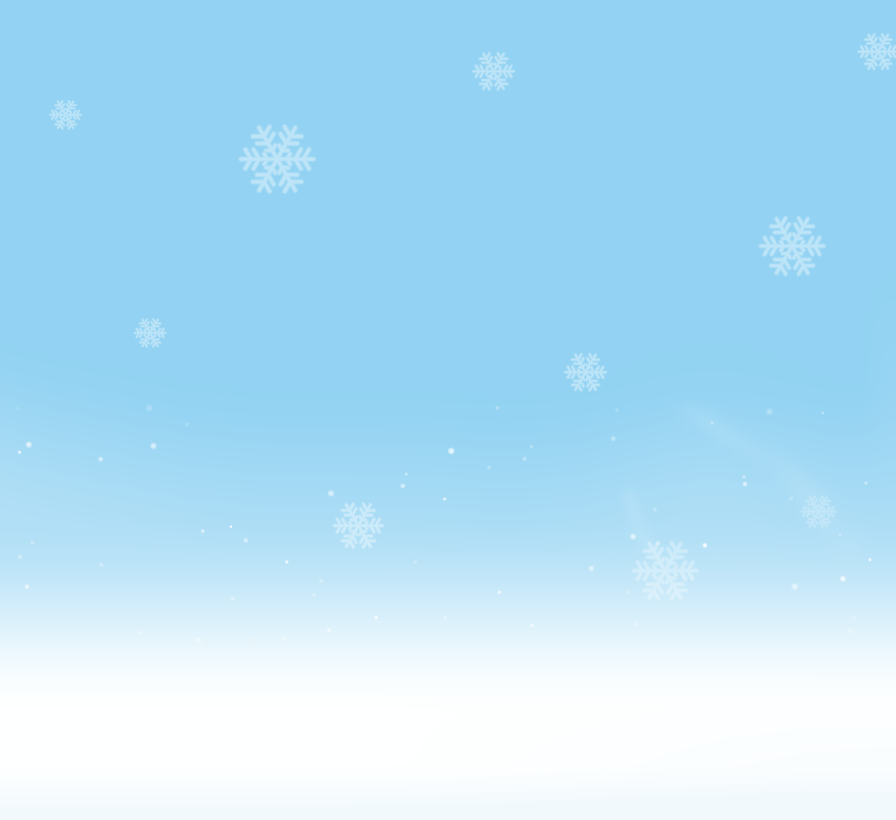
A WebGL 1 fragment shader for this background:

```glsl
precision highp float;
uniform vec2 u_resolution;

const vec3 SKY = vec3(0.575, 0.825, 0.95);
const vec3 SNOW = vec3(0.995, 1.0, 1.0);
const vec3 SNOW_SHADE = vec3(0.945, 0.975, 0.99);

float hash(vec2 cell) {
  return fract(sin(dot(cell, vec2(41.3, 289.1))) * 4375.85);
}

float fadeUp(float low, float high, float y) {
  return 1.0 - smoothstep(low, high, y);
}

float segment(vec2 p, vec2 a, vec2 b) {
  vec2 along = b - a;
  float t = clamp(dot(p - a, along) / dot(along, along), 0.0, 1.0);
  return length(p - a - along * t);
}

float softGlow(float dist, float width) {
  return exp(-dist * dist / (width * width));
}

// Six-armed crystal, folded into one half arm
float snowflake(vec2 p, vec2 center, float radius, float pixel) {
  vec2 q = abs(p - center) / radius;
  vec2 mirror = vec2(-0.5, 0.866);
  q -= 2.0 * max(dot(q, mirror), 0.0) * mirror;
  q.y = abs(q.y);
  float d = segment(q, vec2(0.0), vec2(0.98, 0.0));
  for (int i = 0; i < 3; i++) {
    float root = 0.27 + 0.22 * float(i);
    float size = i == 0 ? 0.16 : 0.3;
    d = min(d, segment(q, vec2(root, 0.0), vec2(root + 0.5 * size, 0.866 * size)));
  }
  float edge = 0.035 + 0.8 * pixel / radius;
  return fadeUp(0.045 - 0.5 * edge, 0.045 + edge, d);
}

// One jittered speck in some of the grid cells
float specks(vec2 p, float scale, float chance, float size, float pixel) {
  vec2 cell = floor(p * scale);
  vec2 jitter = vec2(hash(cell + 3.7), hash(cell + 8.2));
  float dist = length(fract(p * scale) - 0.15 - 0.7 * jitter) / scale;
  float radius = size * mix(0.5, 1.0, hash(cell + 5.1));
  float strength = mix(0.25, 0.9, hash(cell + 1.9));
  return step(hash(cell), chance) * strength * fadeUp(0.3 * radius, radius + pixel, dist);
}

// Broad haze under a wavering upper limit
float haze(vec2 p) {
  float lift = 0.05 * exp(-9.0 * p.x) + 0.008 * sin(7.0 * p.x + 1.0) + 0.004 * sin(17.0 * p.x);
  return 0.28 * fadeUp(0.3, 0.54, p.y - lift) + 0.72 * fadeUp(0.13, 0.37, p.y);
}

// Drifting streaks and a pale patch on the right
float wisps(vec2 p) {
  vec2 q = p + 0.006 * vec2(sin(41.0 * p.y), sin(33.0 * p.x + 19.0 * p.y));
  float ridge = min(segment(q, vec2(0.85, 0.495), vec2(0.945, 0.44)),
                    segment(q, vec2(0.945, 0.44), vec2(1.04, 0.34)));
  float spur = segment(q, vec2(0.765, 0.4), vec2(0.805, 0.325));
  float patchGlow = softGlow(length((p - vec2(0.87, 0.43)) * vec2(0.8, 1.0)), 0.09);
  float ripple = 0.75 + 0.25 * sin(38.0 * p.x - 27.0 * p.y);
  float edgeGlow = smoothstep(1.045, 1.09, p.x) * softGlow(p.y - 0.52, 0.09);
  return 0.09 * ripple * softGlow(ridge, 0.016) + 0.08 * softGlow(spur, 0.01)
       + 0.045 * patchGlow + 0.04 * edgeGlow;
}

float flakes(vec2 p, float pixel) {
  float f = snowflake(p, vec2(0.080, 0.860), 0.019, pixel);
  f += snowflake(p, vec2(0.338, 0.806), 0.045, pixel);
  f += snowflake(p, vec2(0.602, 0.913), 0.025, pixel);
  f += snowflake(p, vec2(1.071, 0.937), 0.024, pixel);
  f += snowflake(p, vec2(0.966, 0.700), 0.039, pixel);
  f += snowflake(p, vec2(0.183, 0.594), 0.019, pixel);
  f += snowflake(p, vec2(0.714, 0.546), 0.025, pixel);
  f += snowflake(p, vec2(0.437, 0.359), 0.030, pixel);
  f += 0.8 * snowflake(p, vec2(0.811, 0.304), 0.039, pixel);
  f += 0.6 * snowflake(p, vec2(0.998, 0.376), 0.021, pixel);
  return f;
}

void main() {
  float pixel = 1.0 / u_resolution.y;
  vec2 p = gl_FragCoord.xy * pixel;

  // Sky fading down into snow
  vec3 color = mix(SKY, SNOW, haze(p));
  float shade = fadeUp(0.0, 0.07, p.y) + 0.35 * smoothstep(0.4, 1.1, p.x) * fadeUp(0.03, 0.2, p.y);
  color = mix(color, SNOW_SHADE, min(shade, 1.0));
  color = mix(color, SNOW, wisps(p));

  // Falling snow
  float band = smoothstep(0.19, 0.25, p.y) * fadeUp(0.46, 0.53, p.y);
  float dots = specks(p, 19.0, 0.3, 0.0045, pixel) + specks(p + 4.3, 27.0, 0.15, 0.0025, pixel);
  color = mix(color, SNOW, min(band * dots, 0.9));
  color = mix(color, SNOW, min(0.4 * flakes(p, pixel), 0.6));
  gl_FragColor = vec4(color, 1.0);
}
```
